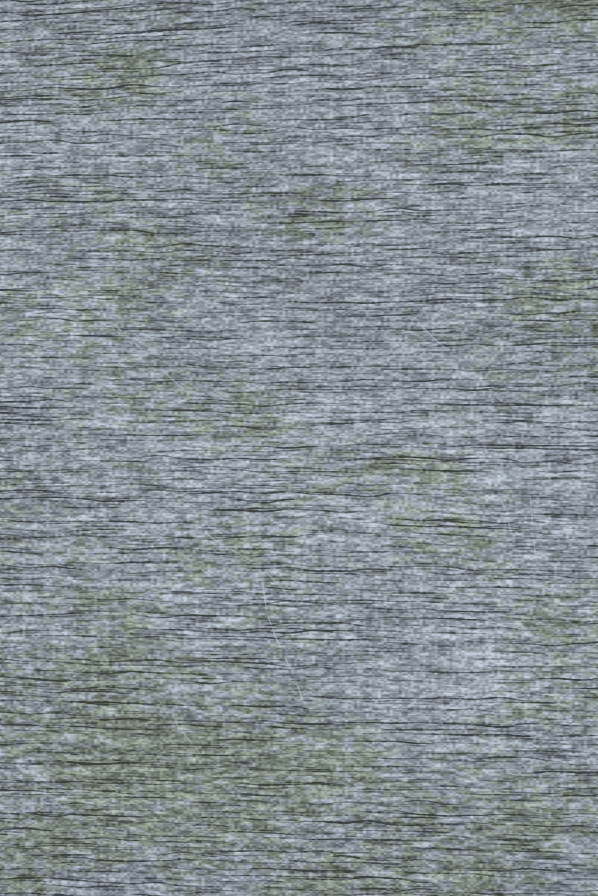
A Shadertoy shader for this texture:

```glsl
// Weathered grey timber: grainy horizontal fibres split by short dark cracks,
// with faint olive moss and a few pale scratches. Stretched value noise makes
// the fibres, jittered rows make the cracks, hashed segments the scratches.

const vec3 DARK_WOOD = vec3(0.340, 0.370, 0.385);
const vec3 PALE_WOOD = vec3(0.695, 0.738, 0.785);
const vec3 MOSS_TINT = vec3(0.96, 0.98, 0.86);
const vec3 SCRATCH_COLOR = vec3(0.74, 0.78, 0.80);
const int CRACK_LAYERS = 4;
const int SCRATCHES = 12;

float hash(vec2 p) {
    return fract(sin(dot(p, vec2(127.1, 311.7))) * 43758.5);
}

float noise(vec2 p) {
    vec2 cell = floor(p);
    vec2 f = fract(p);
    f = f * f * (3.0 - 2.0 * f);
    float low = mix(hash(cell), hash(cell + vec2(1.0, 0.0)), f.x);
    float high = mix(hash(cell + vec2(0.0, 1.0)), hash(cell + 1.0), f.x);
    return mix(low, high, f.y);
}

float fbm(vec2 p) {
    float sum = 0.0;
    float weight = 0.5;
    for (int i = 0; i < 4; i++) {
        sum += weight * noise(p);
        p = p * 2.03 + 17.3;
        weight *= 0.5;
    }
    return sum / 0.9375;
}

// Bends the straight grain into gentle waves and a slight fan.
vec2 bendGrain(vec2 p) {
    float fan = -0.05 * p.x * (p.y - 0.45);
    float wave = 0.010 * noise(p * vec2(3.0, 5.0));
    float ripple = 0.0022 * noise(p * vec2(20.0, 40.0) + 8.0);
    return vec2(p.x, p.y + fan + wave + ripple);
}

// Tone of the fibres, centred on zero.
float fibreTone(vec2 p) {
    float strands = noise(p * vec2(24.0, 210.0)) - 0.5;
    float threads = noise(p * vec2(95.0, 330.0) + 31.0) - 0.5;
    float specks = noise(p * vec2(300.0, 470.0) + 57.0) - 0.5;
    return 0.36 * strands + 0.56 * threads + 0.66 * specks;
}

// One broken crack per row, present only where its own noise is high.
float crackLayer(vec2 p, float rows, float frequency, float seed, float blur) {
    float row = floor(p.y * rows);
    float key = row + seed * 211.0;
    float offset = 0.5 * (hash(vec2(key, 3.0)) - 0.5);
    float wander = 0.36 * (noise(vec2(p.x * 34.0, key)) - 0.5);
    float dist = abs(fract(p.y * rows) - 0.5 - offset - wander) / rows;
    float shift = 40.0 * hash(vec2(key, 9.0));
    float presence = noise(vec2(p.x * frequency + shift, key));
    float breaks = noise(vec2(p.x * 110.0 + shift, key + 0.5));
    float strength = smoothstep(0.42, 0.80, presence + 0.22 * (breaks - 0.5));
    float halfWidth = 0.0008 * strength;
    return strength * (1.0 - smoothstep(halfWidth - blur, halfWidth + blur, dist));
}

float segmentDistance(vec2 p, vec2 a, vec2 b) {
    vec2 along = b - a;
    float t = clamp(dot(p - a, along) / dot(along, along), 0.0, 1.0);
    return length(p - a - along * t);
}

// Broken scratches, mostly running down to the right.
float scratchMask(vec2 p, float aspect, float blur) {
    vec2 q = p + 0.010 * (vec2(noise(p * 13.0), noise(p * 13.0 + 40.0)) - 0.5);
    float mask = 0.0;
    for (int i = 0; i < SCRATCHES; i++) {
        float id = float(i) + 1.0;
        vec2 start = vec2(hash(vec2(id, 1.0)) * aspect, 0.2 + 0.75 * hash(vec2(id, 2.0)));
        float angle = -mix(0.55, 1.45, hash(vec2(id, 3.0)));
        float reach = mix(0.07, 0.27, hash(vec2(id, 4.0)));
        vec2 end = start + reach * vec2(cos(angle), sin(angle));
        float dist = segmentDistance(q, start, end);
        float line = 1.0 - smoothstep(0.0003, 0.0009 + blur, dist);
        mask = max(mask, line * mix(0.4, 0.85, hash(vec2(id, 5.0))));
    }
    return mask * smoothstep(0.2, 0.65, noise(p * 130.0));
}

// Moss favours the lower left and the top edge, broken up by grit.
float mossMask(vec2 p) {
    float lowerLeft = 1.0 - smoothstep(0.03, 0.36, length(p - vec2(0.19, 0.14)));
    float topEdge = smoothstep(0.93, 1.0, p.y);
    float patches = fbm(p * vec2(8.0, 13.0) + 5.0);
    float grit = noise(p * vec2(90.0, 190.0));
    float amount = patches + 0.20 * lowerLeft + 0.16 * topEdge + 0.50 * (grit - 0.5);
    return smoothstep(0.50, 0.95, amount);
}

void mainImage(out vec4 fragColor, in vec2 fragCoord) {
    vec2 p = fragCoord / iResolution.y;
    float aspect = iResolution.x / iResolution.y;
    float blur = 0.6 / iResolution.y;
    vec2 grain = bendGrain(p);

    // Bare wood with faint broad light and dark areas
    float tone = 0.68 + fibreTone(grain) + 0.24 * (fbm(p * vec2(3.5, 8.0)) - 0.5);
    tone -= 0.08 * smoothstep(0.35, 0.0, p.y) + 0.13 * smoothstep(0.93, 1.0, p.y);

    // Cracks, from sparse and long to dense and short
    for (int i = 0; i < CRACK_LAYERS; i++) {
        float k = float(i);
        float crack = crackLayer(grain, 80.0 + 31.0 * k, 11.0 + 6.0 * k, k + 1.0, blur);
        tone -= (0.64 - 0.09 * k) * crack;
    }

    // Moss and scratches over the wood
    float moss = mossMask(p);
    tone = clamp(tone - 0.12 * moss, -0.28, 1.2);
    vec3 color = mix(DARK_WOOD, PALE_WOOD, tone);
    color *= mix(vec3(1.0), MOSS_TINT, moss);
    color = mix(color, SCRATCH_COLOR, 0.6 * scratchMask(p, aspect, blur));
    fragColor = vec4(color, 1.0);
}
```
